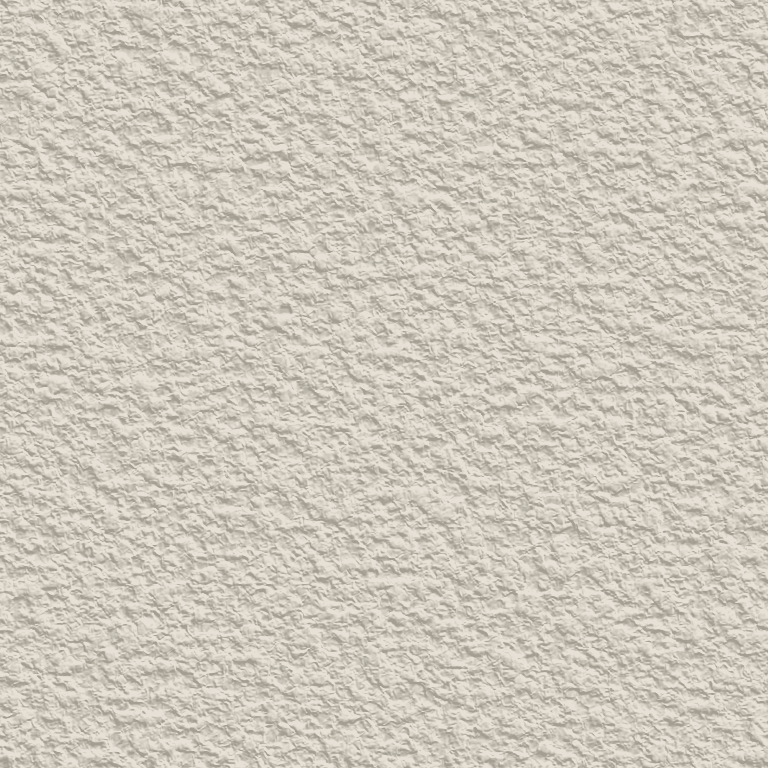
Give the GLSL for this texture, as a WebGL 1 fragment shader.

```glsl
precision highp float;
// Rough pale stucco: crumbly lumps made by flattening layered value noise
// into small plateaus, shaded by slope towards a light above and slightly
// to the right, with a fine sandy grain on top.

uniform vec2 u_resolution;

const vec3 SHADOW_COLOR = vec3(0.640, 0.620, 0.570);
const vec3 LIGHT_COLOR = vec3(0.905, 0.880, 0.838);
const vec2 LIGHT_DIR = vec2(0.42, 0.91);
const vec2 LUMP_FREQ = vec2(62.0, 76.0);   // coarsest lumps per canvas
const float LACUNARITY = 1.75;
const float GAIN = 0.62;
const float COARSE_AMPLITUDE = 0.85;
const float PLATEAU_EDGE = 0.36;           // half width of the lump rims
const float PLATEAU_SHARE = 0.4;
const float WARP_FREQ = 120.0;
const float WARP_SIZE = 0.0045;
const float SLOPE_STEP = 0.002;            // slope sampling distance
const float RELIEF = 2.2;                  // shading contrast
const float HOLLOW_DIM = 0.08;
const float SAND_FREQ = 300.0;
const float SAND_CONTRAST = 0.26;
const float BASE_TONE = 0.62;
const int OCTAVES = 4;

float hash(vec2 cell) {
  vec3 q = fract(cell.xyx * vec3(0.1031, 0.1030, 0.0973));
  q += dot(q, q.yzx + 33.33);
  return fract((q.x + q.y) * q.z);
}

float valueNoise(vec2 p) {
  vec2 cell = floor(p);
  vec2 f = fract(p);
  vec2 blend = f * f * (3.0 - 2.0 * f);
  float low = mix(hash(cell), hash(cell + vec2(1.0, 0.0)), blend.x);
  float high = mix(hash(cell + vec2(0.0, 1.0)), hash(cell + 1.0), blend.x);
  return mix(low, high, blend.y);
}

// Plaster height, centred on zero; the warp makes lump outlines ragged.
float plasterHeight(vec2 p) {
  vec2 w = p * WARP_FREQ;
  vec2 warp = vec2(valueNoise(w + 17.3), valueNoise(w + 71.9)) - 0.5;
  vec2 q = (p + WARP_SIZE * warp) * LUMP_FREQ;
  float rough = 0.0;
  float amplitude = COARSE_AMPLITUDE;
  for (int i = 0; i < OCTAVES; i++) {
    rough += amplitude * (valueNoise(q) - 0.5);
    q = q * LACUNARITY + vec2(13.7, 29.1);
    amplitude *= GAIN;
  }
  float plateau = smoothstep(-PLATEAU_EDGE, PLATEAU_EDGE, rough) - 0.5;
  return mix(rough, plateau, PLATEAU_SHARE);
}

void main() {
  vec2 p = gl_FragCoord.xy / min(u_resolution.x, u_resolution.y);

  // Faces that fall away towards the light are bright.
  vec2 offset = 0.5 * SLOPE_STEP * LIGHT_DIR;
  float behind = plasterHeight(p - offset);
  float ahead = plasterHeight(p + offset);
  float height = 0.5 * (behind + ahead);
  float sand = valueNoise(p * SAND_FREQ + 5.3) - 0.5;

  float tone = BASE_TONE + RELIEF * (behind - ahead);
  tone += HOLLOW_DIM * height + SAND_CONTRAST * sand;
  vec3 color = mix(SHADOW_COLOR, LIGHT_COLOR, smoothstep(0.0, 1.0, tone));
  gl_FragColor = vec4(color, 1.0);
}
```
